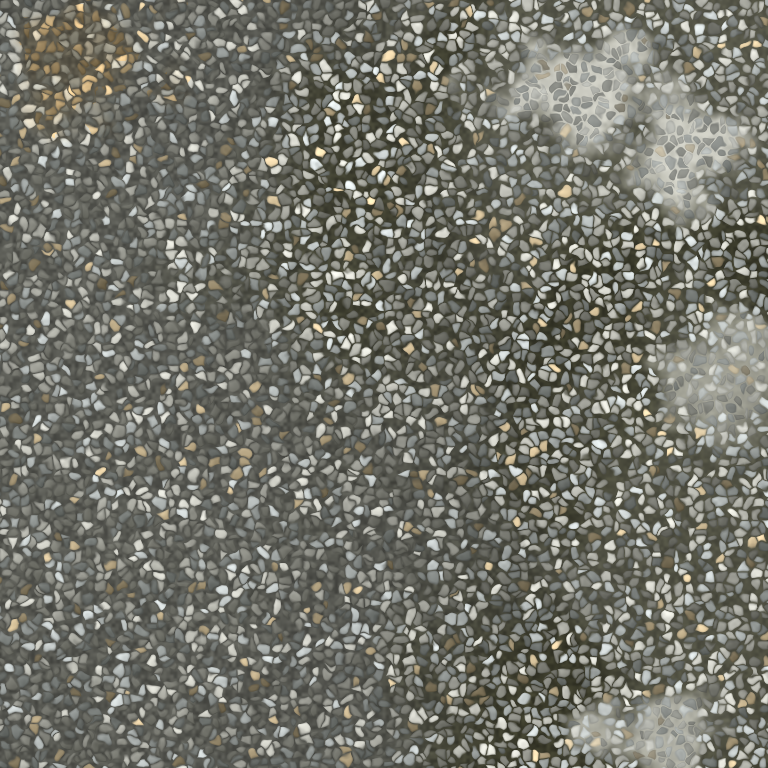
Give the GLSL for this texture, as a Shadertoy shader.

```glsl
// Weathered exposed-aggregate paving: small packed pebbles in dark grout.
// Jittered Voronoi cells are trimmed by rotated ellipses into pebbles, then
// broad noise masks add worn grey areas, olive grime and pale lime stains.

const float PEBBLES = 74.0;      // cells across the canvas
const float JITTER = 0.84;
const float GAP = 0.055;         // half width of the grout, in cells
const float SOFTNESS = 0.085;    // edge blur, in cells
const vec3 GROUT_DARK = vec3(0.215, 0.215, 0.180);
const vec3 GROUT_WORN = vec3(0.325, 0.328, 0.305);
const vec3 PEBBLE_DIM = vec3(0.375, 0.378, 0.350);
const vec3 PEBBLE_PALE = vec3(0.900, 0.900, 0.865);
const vec3 TAN_TINT = vec3(1.12, 0.99, 0.79);
const vec3 COOL_TINT = vec3(0.97, 1.00, 1.04);
const vec3 OLIVE_TINT = vec3(1.00, 1.00, 0.87);
const vec3 LIME = vec3(0.86, 0.86, 0.82);
const vec2 LIGHT_DIR = vec2(-0.5, 0.8);

vec2 hash22(vec2 p) {
    vec3 q = fract(vec3(p.xyx) * vec3(0.1031, 0.1030, 0.0973));
    q += dot(q, q.yzx + 33.33);
    return fract((q.xx + q.yz) * q.zy);
}

float valueNoise(vec2 p) {
    vec2 i = floor(p), f = fract(p);
    f = f * f * (3.0 - 2.0 * f);
    float low = mix(hash22(i).x, hash22(i + vec2(1, 0)).x, f.x);
    float high = mix(hash22(i + vec2(0, 1)).x, hash22(i + vec2(1, 1)).x, f.x);
    return mix(low, high, f.y);
}

float fbm(vec2 p) {
    float sum = 0.0, weight = 0.5;
    for (int i = 0; i < 4; i++) {
        sum += weight * valueNoise(p);
        p = mat2(1.6, 1.2, -1.2, 1.6) * p + 7.3;
        weight *= 0.5;
    }
    return sum / 0.9375;
}

// Soft elliptical patch with a ragged, noisy outline
float patchMask(vec2 uv, vec2 centre, vec2 radius, float ragged) {
    float d = length((uv - centre) / radius) + (ragged - 0.5) * 1.9;
    return 1.0 - smoothstep(0.35, 1.15, d);
}

vec2 siteOffset(vec2 cell) {
    return 0.5 + JITTER * (hash22(cell) - 0.5);
}

// Finds the nearest site: its cell, the vector to it, and the border distance
void findPebble(vec2 p, out vec2 cell, out vec2 toSite, out float border) {
    vec2 base = floor(p);
    float nearest = 1e3;
    for (int y = -1; y <= 1; y++)
    for (int x = -1; x <= 1; x++) {
        vec2 c = base + vec2(x, y);
        vec2 r = c + siteOffset(c) - p;
        if (dot(r, r) < nearest) { nearest = dot(r, r); cell = c; toSite = r; }
    }
    float blend = 0.0;
    for (int y = -2; y <= 2; y++)
    for (int x = -2; x <= 2; x++) {
        if (x == 0 && y == 0) continue;
        vec2 c = cell + vec2(x, y);
        vec2 r = c + siteOffset(c) - p;
        float d = dot(0.5 * (toSite + r), normalize(r - toSite));
        blend += exp(-26.0 * d);   // smooth minimum rounds the corners
    }
    border = -log(blend) / 26.0;
}

void mainImage(out vec4 fragColor, in vec2 fragCoord) {
    vec2 uv = fragCoord / iResolution.xy;

    // Broad weathering masks
    float ragged = fbm(uv * 17.0);
    float broad = fbm(uv * 5.0 + 3.7);
    float clean = smoothstep(0.28, 0.72, uv.x + 0.5 * (broad - 0.5) + 0.12 * (uv.y - 0.5));
    float lime = patchMask(uv, vec2(0.77, 0.88), vec2(0.13, 0.09), ragged);
    lime = max(lime, patchMask(uv, vec2(0.88, 0.80), vec2(0.08, 0.09), ragged));
    lime = max(lime, 0.75 * patchMask(uv, vec2(0.84, 0.04), vec2(0.09, 0.08), ragged));
    lime = max(lime, 0.60 * patchMask(uv, vec2(0.96, 0.50), vec2(0.09, 0.10), ragged));
    float haze = patchMask(uv, vec2(0.86, 0.86), vec2(0.30, 0.22), broad);
    haze = max(haze, 0.8 * patchMask(uv, vec2(0.90, 0.34), vec2(0.14, 0.42), broad));
    float tanStain = patchMask(uv, vec2(0.10, 0.93), vec2(0.12, 0.10), ragged);

    // Pebble outline
    vec2 warp = vec2(valueNoise(uv * 95.0), valueNoise(uv * 95.0 + 41.0)) - 0.5;
    vec2 p = uv * PEBBLES + 0.55 * warp;
    vec2 cell, toSite;
    float border;
    findPebble(p, cell, toSite, border);
    vec2 traits = hash22(cell + 57.0), looks = hash22(cell + 131.0);
    float angle = 3.14159 * traits.x;
    vec2 axis = vec2(cos(angle), sin(angle));
    vec2 local = vec2(dot(toSite, axis), dot(toSite, vec2(-axis.y, axis.x)));
    float radius = mix(0.36, 0.62, traits.y);
    float inside = min(border - GAP, radius - length(local * vec2(0.80, 1.25)));
    float pebble = smoothstep(-SOFTNESS, SOFTNESS, inside);

    // Pebble colour: mostly dim, a few pale, some tan or bluish
    float tone = pow(looks.x, mix(2.1, 1.15, clean));
    vec3 stone = mix(PEBBLE_DIM, PEBBLE_PALE, tone * mix(0.85, 0.95, clean));
    float warm = step(0.93 - 0.45 * tanStain, looks.y);
    stone *= mix(mix(vec3(1.0), COOL_TINT, step(looks.y, 0.35)), TAN_TINT, 0.8 * warm);
    stone *= 0.93 + 0.16 * smoothstep(0.0, 0.22, inside);
    stone += 0.10 * dot(-toSite, LIGHT_DIR);

    // Grout colour, whitened where lime has settled
    float speck = valueNoise(uv * 210.0);
    vec3 grout = mix(GROUT_WORN, GROUT_DARK, clean * (1.0 - 0.5 * haze));
    grout *= mix(vec3(1.0), OLIVE_TINT, clean) * (0.82 + 0.40 * speck);
    grout = mix(grout, vec3(0.46, 0.46, 0.42), 0.35 * haze);
    grout = mix(grout, LIME, 0.95 * lime);
    stone = mix(stone, vec3(0.66, 0.67, 0.65), 0.55 * lime);

    vec3 colour = mix(grout, stone, pebble);
    colour *= mix(vec3(1.0), TAN_TINT, 0.45 * tanStain);
    colour *= 0.95 + 0.14 * (broad - 0.5) + 0.10 * valueNoise(uv * 160.0 + 9.0);
    fragColor = vec4(clamp(colour, 0.0, 1.0), 1.0);
}
```
